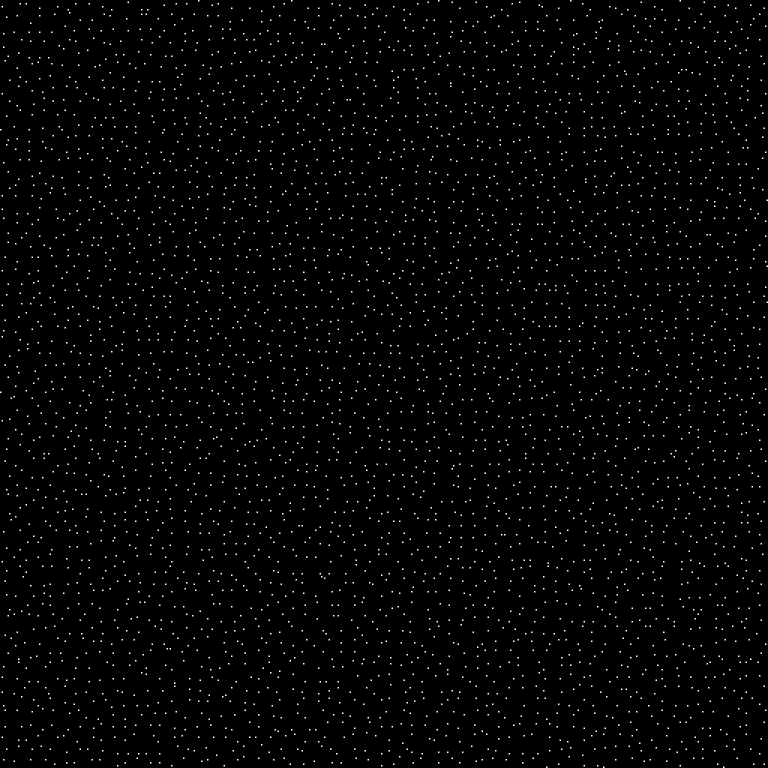
Write a Shadertoy shader that draws this texture.

```glsl
// Two random values in 0..1 for an integer cell
vec2 hash2(ivec2 cell) {
    uvec2 q = uvec2(cell + 1000) * uvec2(1597334673u, 3812015801u);
    uint n = (q.x ^ q.y) * 1597334673u;
    n = (n ^ (n >> 15u)) * 2246822519u;
    n ^= n >> 13u;
    uint m = n * 3266489917u;
    m ^= m >> 16u;
    return vec2(n & 65535u, m & 65535u) / 65536.0;
}

// Antialiased coverage of a unit square centred on the origin
float squareCoverage(vec2 offset, float pixelSize) {
    vec2 c = clamp(0.5 + (0.5 - abs(offset)) / pixelSize, 0.0, 1.0);
    return c.x * c.y * min(1.0, 1.0 / (pixelSize * pixelSize));
}

void mainImage(out vec4 fragColor, in vec2 fragCoord) {
    // The canvas is 512 dot widths high, in cells of 8 dot widths
    float pixelSize = 512.0 / iResolution.y;
    vec2 pos = fragCoord * pixelSize;
    ivec2 home = ivec2(floor(pos / 8.0));

    // One jittered dot per cell, aligned to the dot lattice
    float light = 0.0;
    for (int y = -1; y <= 1; y++) {
        for (int x = -1; x <= 1; x++) {
            ivec2 cell = home + ivec2(x, y);
            vec2 jitter = floor(0.8 + 6.4 * hash2(cell));
            vec2 dotCentre = vec2(cell) * 8.0 + jitter + 0.5;
            light = max(light, squareCoverage(pos - dotCentre, pixelSize));
        }
    }
    fragColor = vec4(vec3(light), 1.0);
}
```
